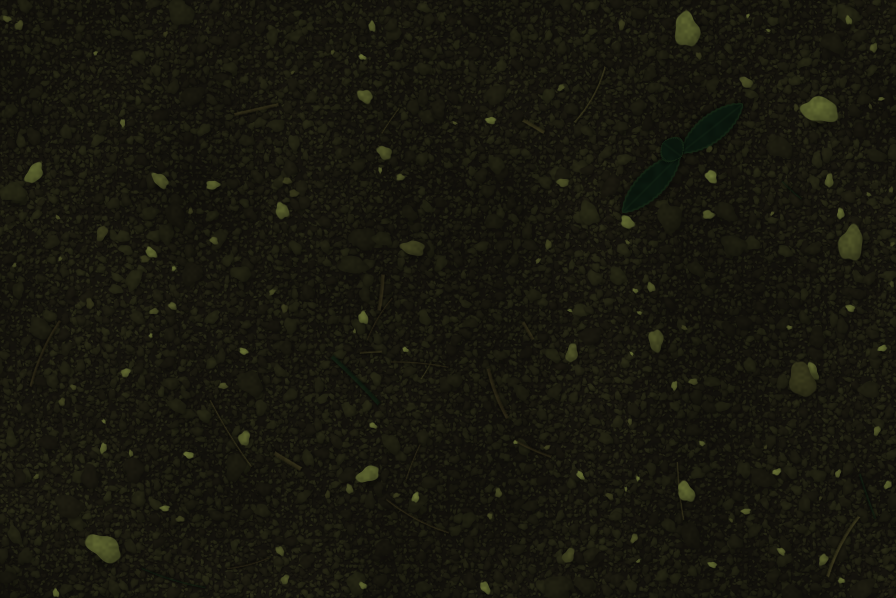
Reproduce this texture procedurally as a Shadertoy shader.

```glsl
// Dark crumbly garden soil with pale pebbles, bits of straw and a two-leaved seedling.

vec3 hash3(vec2 p) {
    vec3 q = fract(p.xyx * vec3(0.1031, 0.1030, 0.0973));
    q += dot(q, q.yxz + 33.33);
    return fract((q.xxy + q.yzz) * q.zyx);
}

float valueNoise(vec2 p) {
    vec2 cell = floor(p), f = fract(p);
    f = f * f * (3.0 - 2.0 * f);
    float low = mix(hash3(cell).x, hash3(cell + vec2(1, 0)).x, f.x);
    float high = mix(hash3(cell + vec2(0, 1)).x, hash3(cell + 1.0).x, f.x);
    return mix(low, high, f.y);
}

vec2 rotate(vec2 p, float angle) {
    float c = cos(angle), s = sin(angle);
    return vec2(c * p.x + s * p.y, c * p.y - s * p.x);
}

// Paints one layer of lumpy grains; radii are fractions of a cell.
void layGrains(inout vec3 col, vec2 p, float scale, float density, vec2 radii,
               vec3 dark, vec3 light, float relief) {
    vec2 grid = p * scale;
    float pixel = scale / iResolution.y;
    for (int y = -1; y <= 1; y++)
    for (int x = -1; x <= 1; x++) {
        vec2 cell = floor(grid) + vec2(x, y);
        vec3 place = hash3(cell + scale * 3.0);
        vec3 look = hash3(cell + scale * 5.0 + 71.0);
        if (place.z > density) continue;
        vec2 offset = grid - cell - 0.15 - 0.7 * place.xy;
        float radius = mix(radii.x, radii.y, look.x * look.x);

        // Stretched, uneven outline
        vec2 q = rotate(offset, look.y * 6.28) * vec2(0.88, 1.08 + 0.45 * look.z);
        float angle = atan(q.y, q.x);
        float outline = 1.0 + 0.10 * cos(3.0 * angle + 20.0 * look.x)
                            + 0.06 * cos(5.0 * angle + 30.0 * look.z);
        float d = length(q) / (radius * outline);

        // Soft shadow to the lower right, then the domed body
        float shadow = length(offset - vec2(0.16, -0.22) * radius) / radius;
        col *= 1.0 - 0.26 * (1.0 - smoothstep(0.75, 1.25, shadow));
        float dome = 1.06 - 0.20 * d * d + relief * dot(offset, vec2(-0.5, 0.7)) / radius;
        vec3 tone = mix(dark, light, fract(look.y * 7.0 + look.z)) * dome;
        col = mix(col, tone, smoothstep(-pixel, pixel, (1.0 - d) * radius));
    }
}

// Scattered thin stalks, a few of them green.
void layStraw(inout vec3 col, vec2 p) {
    float pixel = 1.0 / iResolution.y;
    for (int i = 0; i < 24; i++) {
        vec3 place = hash3(vec2(i, 17));
        vec3 look = hash3(vec2(i, 53));
        vec2 q = rotate(p - place.xy * vec2(iResolution.x / iResolution.y, 1.0), place.z * 6.28);
        q.y += (look.x - 0.5) * 5.0 * q.x * q.x;
        float halfLength = mix(0.015, 0.065, look.y);
        float halfWidth = mix(0.0009, 0.0036, look.z * look.z * look.z);
        float d = max(abs(q.y) - halfWidth, abs(q.x) - halfLength);
        vec3 tone = i % 6 == 0 ? vec3(0.06, 0.11, 0.06)
                               : mix(vec3(0.15, 0.13, 0.07), vec3(0.23, 0.22, 0.11), look.x);
        tone *= 1.0 - 0.2 * q.y / halfWidth * step(abs(q.y), halfWidth);
        col *= 1.0 - 0.3 * (1.0 - smoothstep(0.0, 0.005, d));
        col = mix(col, tone, 0.85 * (1.0 - smoothstep(-pixel, pixel, d)));
    }
}

void layLeaf(inout vec3 col, vec2 p, vec2 base, vec2 tip) {
    float pixel = 1.0 / iResolution.y;
    float size = length(tip - base);
    vec2 axis = (tip - base) / size;
    vec2 q = vec2(dot(p - base, axis), dot(p - base, vec2(-axis.y, axis.x)));
    float t = clamp(q.x / size, 0.0, 1.0);
    float d = length(vec2(q.x - t * size, q.y)) - 0.024 * pow(4.0 * t * (1.0 - t), 0.75);
    d += 0.003 * abs(fract(t * 15.0) - 0.5);

    // Dark blade, faint midrib and toothed pale rim
    vec3 tone = vec3(0.04, 0.085, 0.05) * (0.85 + 0.3 * valueNoise(p * 90.0));
    tone += vec3(0.015, 0.025, 0.012) * (1.0 - smoothstep(0.0, 0.003, abs(q.y)));
    tone = mix(tone, vec3(0.09, 0.16, 0.08), 0.7 * smoothstep(-0.005, -0.001, d));
    col *= 1.0 - 0.3 * (1.0 - smoothstep(0.0, 0.012, d));
    col = mix(col, tone, 1.0 - smoothstep(-pixel, pixel, d));
}

void mainImage(out vec4 fragColor, in vec2 fragCoord) {
    vec2 p = fragCoord / iResolution.y;
    vec3 col = vec3(0.072, 0.066, 0.045);

    // Soil crumbs from fine to coarse
    vec3 damp = vec3(0.084, 0.078, 0.049), dry = vec3(0.138, 0.140, 0.074);
    layGrains(col, p, 120.0, 0.95, vec2(0.30, 0.55), damp, dry, 0.16);
    layGrains(col, p, 70.0, 0.75, vec2(0.28, 0.52), damp, dry, 0.16);
    layGrains(col, p, 40.0, 0.45, vec2(0.25, 0.50), damp, dry, 0.14);
    layGrains(col, p, 21.0, 0.14, vec2(0.25, 0.46), damp, dry * 0.95, 0.12);
    col *= 0.86 + 0.28 * valueNoise(p * 6.0);
    col = max(col, vec3(0.060, 0.054, 0.038));

    layStraw(col, p);

    // Pale pebbles: specks, small stones, a few large ones
    vec3 dull = vec3(0.19, 0.19, 0.095), pale = vec3(0.37, 0.40, 0.19);
    layGrains(col, p, 26.0, 0.07, vec2(0.09, 0.20), dull, pale, 0.12);
    layGrains(col, p, 9.0, 0.34, vec2(0.06, 0.14), dull, pale, 0.14);
    layGrains(col, p, 4.0, 0.36, vec2(0.065, 0.125), dull, pale * 0.9, 0.16);
    col *= 0.90 + 0.20 * valueNoise(p * 190.0);

    // Seedling
    vec2 heart = vec2(1.13, 0.75);
    layLeaf(col, p, heart + vec2(0.008, -0.006), heart + vec2(0.113, 0.077));
    layLeaf(col, p, heart + vec2(0.008, -0.008), heart + vec2(-0.090, -0.106));
    layLeaf(col, p, heart + vec2(0.010, -0.012), heart + vec2(-0.022, 0.012));
    fragColor = vec4(col, 1.0);
}
```
